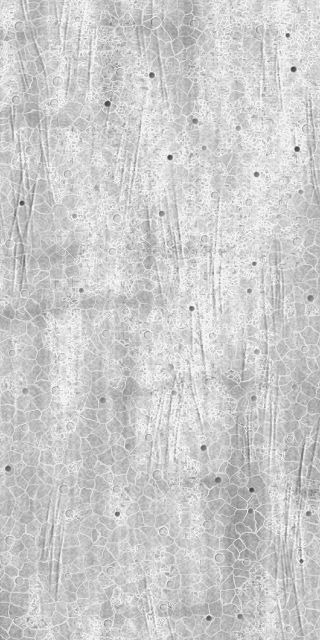
Reproduce this texture procedurally as a Shadertoy shader.

```glsl
float hash(vec2 p) {
    return fract(sin(dot(p, vec2(127.1, 311.7))) * 43758.5453);
}

vec2 hash2(vec2 p) {
    return vec2(hash(p), hash(p + 37.3));
}

float noise(vec2 p) {
    vec2 i = floor(p), f = fract(p);
    f *= f * (3.0 - 2.0 * f);
    return mix(mix(hash(i), hash(i + vec2(1, 0)), f.x),
               mix(hash(i + vec2(0, 1)), hash(i + vec2(1, 1)), f.x), f.y);
}

float fbm(vec2 p) {
    float sum = 0.0, amp = 0.53;
    for (int i = 0; i < 4; i++) {
        sum += amp * noise(p);
        p = p * 2.03 + 17.7;
        amp *= 0.5;
    }
    return sum;
}

// Voronoi cells: x = distance to the border, y = random value of the cell
vec2 cells(vec2 p) {
    vec2 base = floor(p), nearest = vec2(0), id = base;
    float best = 9.0;
    for (int y = -1; y <= 1; y++)
    for (int x = -1; x <= 1; x++) {
        vec2 cell = base + vec2(x, y);
        vec2 r = cell + hash2(cell) - p;
        if (dot(r, r) < best) { best = dot(r, r); nearest = r; id = cell; }
    }
    float border = 9.0;
    for (int y = -2; y <= 2; y++)
    for (int x = -2; x <= 2; x++) {
        vec2 cell = id + vec2(x, y);
        vec2 r = cell + hash2(cell) - p;
        vec2 across = r - nearest;
        if (dot(across, across) > 0.0001)
            border = min(border, dot(0.5 * (r + nearest), normalize(across)));
    }
    return vec2(border, hash(id + 5.1));
}

// Embossed strands in slanted bundles
float strands(vec2 p) {
    float relief = 0.0;
    for (int i = 0; i < 132; i++) {
        float bundle = floor(float(i) / 6.0);
        vec2 rnd = hash2(vec2(i, 3.7));
        vec2 c = hash2(vec2(bundle, 8.2)) * vec2(1.0, 0.3) + vec2(0.0, bundle * 0.088);
        c += (rnd - 0.5) * vec2(0.12, 0.25);
        float slope = (hash(vec2(bundle, 1.9)) - 0.5) * 0.4 + (rnd.y - 0.5) * 0.14;
        float along = p.y - c.y;
        float d = p.x - c.x - slope * along + 0.012 * (noise(vec2(p.y * 9.0, i)) - 0.5);
        float fade = smoothstep(1.0, 0.2, abs(along) / (0.08 + 0.14 * rnd.x));
        fade *= 0.35 + 0.65 * noise(vec2(p.y * 28.0, i));
        float dark = exp(-pow(d / 0.0034, 2.0));
        float light = exp(-pow((d - 0.006) / 0.003, 2.0));
        relief += fade * (0.13 * light - 0.16 * dark);
    }
    return clamp(relief, -0.24, 0.14);
}

// Soft horizontal creases
float creases(vec2 p) {
    float shade = 0.0;
    for (int i = 0; i < 7; i++) {
        float y = 0.28 * (float(i) + 0.2 + 0.6 * hash(vec2(i, 6.4)));
        y += 0.07 * (noise(vec2(p.x * 3.0, i)) - 0.5);
        float patchy = smoothstep(0.2, 0.9, noise(vec2(p.x * 5.0, float(i) + 40.0)));
        shade += patchy * exp(-pow((p.y - y) / 0.026, 2.0));
    }
    return shade;
}

// Round pores: pale rings and dark spots
float pores(vec2 p, float tone, float pixel) {
    vec2 id = floor(p * 7.0);
    vec2 rnd = hash2(id + 2.6);
    vec2 d = p - (id + 0.18 + 0.64 * hash2(id + 9.4)) / 7.0;
    float r = length(d);
    if (rnd.x < 0.55) {
        float size = mix(0.010, 0.018, rnd.y);
        float disc = smoothstep(pixel, -pixel, r - size);
        tone = mix(tone, 0.79 + 3.0 * (d.x + d.y), 0.4 * disc);
        tone += 0.10 * exp(-pow((r - size) / 0.002, 2.0));
        tone -= 0.17 * exp(-pow((r - size * 0.78) / 0.002, 2.0)) * smoothstep(0.012, -0.012, d.x - d.y);
    } else if (rnd.x < 0.88) {
        float size = mix(0.006, 0.010, rnd.y);
        float disc = smoothstep(pixel, -pixel, r - size);
        float depth = mix(0.25, 0.65, hash(id + 4.8));
        tone += 0.06 * exp(-pow((r - size - 0.003) / 0.002, 2.0));
        tone = mix(tone, depth + 9.0 * (d.x - d.y), 0.9 * disc);
    }
    return tone;
}

void mainImage(out vec4 fragColor, in vec2 fragCoord) {
    vec2 p = fragCoord / iResolution.x;
    float pixel = 1.0 / iResolution.x;
    vec2 warped = p + 0.014 * (vec2(noise(p * 30.0), noise(p * 30.0 + 50.0)) - 0.5);
    warped += 0.005 * (vec2(noise(p * 95.0), noise(p * 95.0 + 70.0)) - 0.5);

    // Long vertical bands, folds, creases and leaning fibres
    float band = fbm(p * vec2(10.0, 2.6) + 3.0);
    float fold = smoothstep(0.62, 0.88, noise(p * vec2(15.0, 1.6) + 21.0));
    float tone = 0.795 + 0.25 * (band - 0.5) - 0.08 * fold - 0.10 * creases(p);
    tone += 0.09 * (noise(vec2(p.x + 0.03 * noise(p * 4.0), p.y) * vec2(95.0, 7.0)) - 0.5);

    // Coarse cells, many filled by a fine broken mesh and dark specks
    vec2 coarse = cells(warped * 25.0);
    vec2 fine = cells(warped * 82.0);
    float filled = smoothstep(0.36, 0.62, band + 0.4 * (coarse.y - 0.5));
    float broken = smoothstep(0.2, 0.65, noise(p * 60.0 + 11.0));
    float speck = smoothstep(0.66, 0.9, noise(p * 150.0 + 31.0));
    tone += 0.04 * (coarse.y - 0.5);
    tone += filled * (0.13 * broken * smoothstep(0.25, 0.04, fine.x) - 0.13 * speck);
    tone += 0.13 * (noise(p * 210.0) - 0.5);
    float vein = smoothstep(0.085, 0.02, coarse.x) * mix(0.25, 0.85, noise(p * 32.0 + 5.0));
    tone = mix(tone, max(tone, 0.92), vein);

    tone += strands(p);
    tone = pores(p, tone, pixel);
    fragColor = vec4(vec3(clamp(tone, 0.2, 0.95)), 1.0);
}
```
